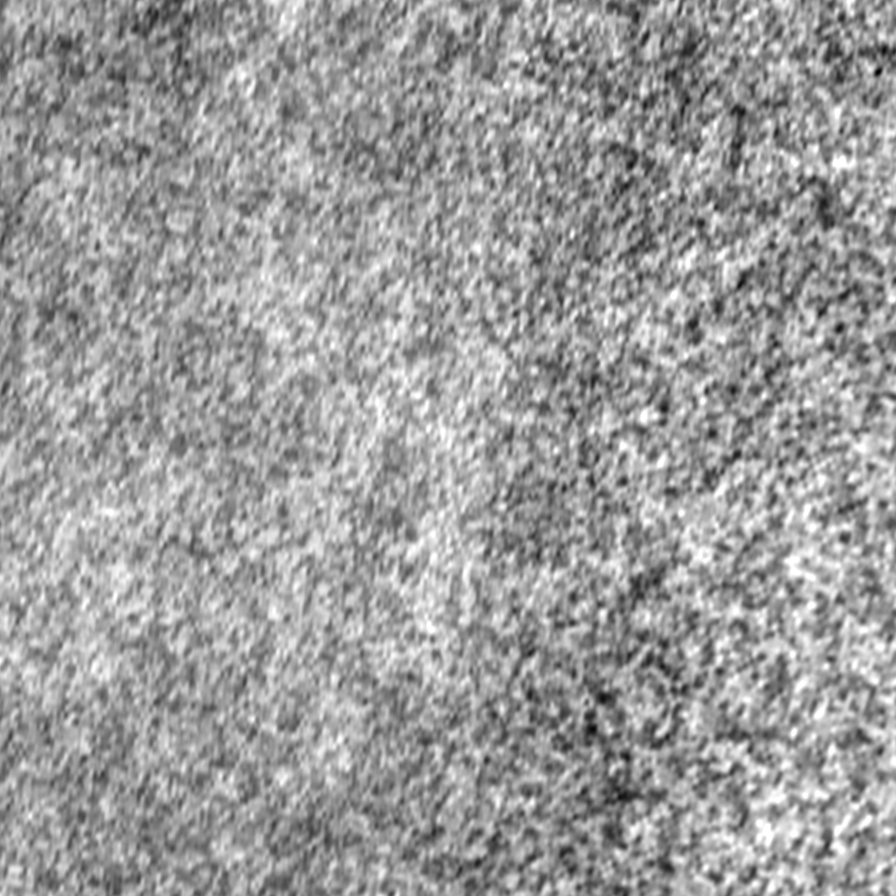
Reproduce this texture procedurally as a WebGL 1 fragment shader.

```glsl
precision highp float;

uniform vec2 u_resolution;

const float MEAN_GREY = 0.625;

float hash(vec2 cell) {
  vec3 q = fract(vec3(cell.xyx) * 0.1031);
  q += dot(q, q.yzx + 33.33);
  return fract((q.x + q.y) * q.z);
}

// Smooth value noise in the range -1 to 1
float noise(vec2 p) {
  vec2 cell = floor(p);
  vec2 f = fract(p);
  vec2 s = f * f * (3.0 - 2.0 * f);
  float low = mix(hash(cell), hash(cell + vec2(1.0, 0.0)), s.x);
  float high = mix(hash(cell + vec2(0.0, 1.0)), hash(cell + vec2(1.0, 1.0)), s.x);
  return 2.0 * mix(low, high, s.y) - 1.0;
}

// Coordinates across and along a direction given as an angle from the x axis
vec2 alignTo(vec2 p, float angle) {
  vec2 along = vec2(cos(angle), sin(angle));
  return vec2(dot(p, vec2(along.y, -along.x)), dot(p, along));
}

// Two octaves of grain, stretched along the given angle
float grain(vec2 p, float angle, vec2 frequency, float seed) {
  float body = noise(alignTo(p, angle) * frequency + seed);
  float detail = noise(alignTo(p, angle + 0.35) * frequency * 1.55 + seed + 71.0);
  return 0.82 * body + 0.57 * detail;
}

// Soft patches from broad clouds down to small smudges
float clouds(vec2 p) {
  float sum = 0.0;
  float amplitude = 0.085;
  vec2 q = alignTo(p, 1.2) * vec2(4.0, 3.2) + 17.0;
  for (int i = 0; i < 5; i++) {
    sum += amplitude * noise(q);
    q = alignTo(q, 1.35) * 1.95 + 23.7;
    amplitude *= 0.88;
  }
  return sum;
}

void main() {
  vec2 p = gl_FragCoord.xy / min(u_resolution.x, u_resolution.y);

  // Fine slanted grain gives way to coarser, rounder grain at the lower right
  float coarse = smoothstep(0.45, 1.15, p.x * 0.8 + (1.0 - p.y) * 0.45);
  float blend = coarse * 1.5708;
  float fineGrain = grain(p, 1.13, vec2(152.0, 84.0), 40.0);
  float roundGrain = grain(p, 0.9, vec2(112.0, 88.0), 190.0);
  float grains = cos(blend) * fineGrain + sin(blend) * roundGrain;

  // Contrast grows towards the right, with a darker area at the upper right
  float contrast = mix(0.25, 0.36, smoothstep(0.3, 0.85, p.x));
  vec2 offset = p - vec2(0.8, 0.72);
  float shade = 0.07 * exp(-dot(offset, offset) * 18.0);

  float grey = MEAN_GREY + clouds(p) - shade + contrast * grains;
  gl_FragColor = vec4(vec3(clamp(grey, 0.0, 1.0)), 1.0);
}
```
